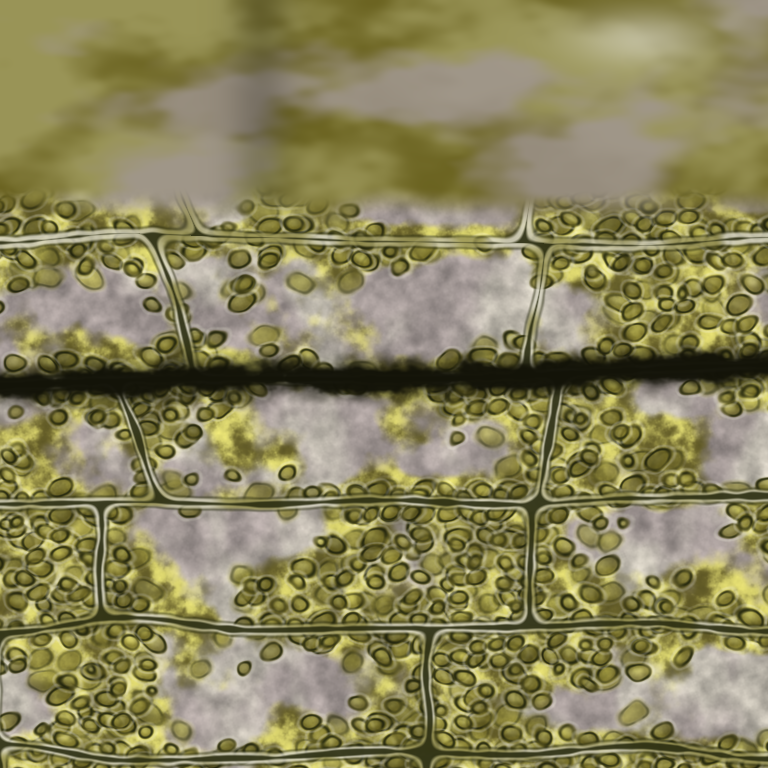
This pattern is drawn by a Shadertoy shader. Its source:

```glsl
const float ROW_BASE = 0.02;
const float ROW_HEIGHT = 0.167;
const vec4 CROSS_X = vec4(0.557, 0.13, 0.182, 0.228);   // first cross wall, per row
const vec4 CELL_LENGTH = vec4(0.56, 0.56, 0.533, 0.47);
const vec4 CLEAR_X = vec4(0.46, 0.30, 0.38, 0.60);      // open part of a cell, per row
const float WALL_WIDTH = 0.0075;
const float PLASTID_GRID = 0.034;
const float FOCUS_EDGE = 0.725;
const vec3 LAVENDER = vec3(0.63, 0.59, 0.58);
const vec3 CREAM = vec3(0.84, 0.83, 0.76);
const vec3 STRAW = vec3(0.78, 0.76, 0.36);
const vec3 SAGE = vec3(0.60, 0.58, 0.34);
const vec3 OLIVE = vec3(0.42, 0.39, 0.13);
const vec3 DARK_GREEN = vec3(0.16, 0.17, 0.06);
const vec3 SHADOW = vec3(0.07, 0.07, 0.03);

float hash(vec2 p) {
    vec3 q = fract(p.xyx * 0.1031);
    q += dot(q, q.yzx + 33.33);
    return fract((q.x + q.y) * q.z);
}

float noise(vec2 p) {
    vec2 i = floor(p), f = fract(p);
    f = f * f * (3.0 - 2.0 * f);
    return mix(mix(hash(i), hash(i + vec2(1, 0)), f.x),
               mix(hash(i + vec2(0, 1)), hash(i + vec2(1, 1)), f.x), f.y);
}

float fbm(vec2 p) {
    float sum = 0.0, gain = 0.5;
    for (int i = 0; i < 4; i++) {
        sum += gain * noise(p);
        p = mat2(1.6, 1.2, -1.2, 1.6) * p + 17.3;
        gain *= 0.5;
    }
    return sum / 0.9375;
}

float bandHeight(float x) { return 0.497 + 0.024 * x + 0.004 * sin(x * 8.0); }

// x: wall distance, y: row number, z: height within the row
vec3 tissue(vec2 p) {
    float band = bandHeight(p.x);
    float pull = exp(-pow((p.y - band) / 0.06, 2.0));
    float y = p.y + (ROW_BASE + 3.0 * ROW_HEIGHT - band) * pull;
    y += 0.026 * (noise(p * vec2(6.0, 5.0)) - 0.5) * (1.0 - pull);
    float v = (y - ROW_BASE) / ROW_HEIGHT;
    float row = floor(v), f = v - row;
    int r = int(clamp(row, 0.0, 3.0));
    float k = round((p.x - CROSS_X[r]) / CELL_LENGTH[r]);
    float slant = mix(-0.06, 0.03, mod(k, 2.0)) * step(1.5, row);
    float wallX = CROSS_X[r] + k * CELL_LENGTH[r] + slant * (f - 0.5);
    float across = abs(p.x - wallX + 0.008 * (noise(p * 16.0) - 0.5));
    float along = min(f, 1.0 - f) * ROW_HEIGHT;
    // Smooth union rounds the cell corners
    float h = max(0.022 - abs(across - along), 0.0) / 0.022;
    return vec3(min(across, along) - h * h * 0.0055, row, f);
}

float plastidDensity(vec2 p) {
    vec3 t = tissue(p);
    int r = int(clamp(t.y, 0.0, 3.0));
    float dx = p.x - CLEAR_X[r];
    dx -= CELL_LENGTH[r] * round(dx / CELL_LENGTH[r]);
    float clearing = exp(-pow(dx / 0.12, 2.0) - pow((t.z - 0.6) / 0.33, 2.0));
    float clump = smoothstep(0.25, 0.7, noise(p * vec2(8.0, 12.0) + 4.0));
    return 0.1 + clump + 0.35 * smoothstep(0.04, 0.01, t.x) - 0.9 * clearing;
}

vec3 addPlastids(vec3 col, vec2 p, float grid, float blur, float seed, float cover) {
    vec2 base = floor(p / grid);
    float sharp = clamp(0.004 / blur, 0.0, 1.0);
    float ripple = 0.006 * (noise(p * 70.0 + seed) - 0.5);
    float broken = smoothstep(0.1, 0.75, noise(p * 95.0 + seed));
    for (int j = -1; j <= 1; j++)
    for (int i = -1; i <= 1; i++) {
        vec2 id = base + vec2(i, j) + seed;
        vec2 rnd = vec2(hash(id), hash(id + 41.7));
        vec2 centre = (id - seed + 0.5 + 0.7 * (rnd - 0.5)) * grid;
        float tone = hash(id + 83.1);
        if (tone > plastidDensity(centre) * cover) continue;
        float a = (rnd.x - 0.5) * 1.4, c = cos(a), s = sin(a);
        vec2 q = mat2(c, s, -s, c) * (p - centre);
        q.y *= 1.1 + 0.5 * rnd.y;
        float radius = grid * mix(0.33, 0.56, rnd.y);
        float d = length(q) - radius + ripple;
        float body = smoothstep(blur, -blur, d);
        float shine = smoothstep(1.0, 0.1, length(q + radius * vec2(0.15, -0.25)) / radius);
        float light = hash(id + 9.4);
        vec3 fill = mix(OLIVE, mix(SAGE, STRAW, light), mix(1.0, shine, sharp) * (0.3 + 0.7 * rnd.x));
        float rim = smoothstep(0.004, 0.0, abs(d + 0.002)) * sharp;
        col = mix(col, CREAM, 0.3 * sharp * smoothstep(0.004, 0.0, abs(d - 0.004)));
        col = mix(col, fill, body * 0.78);
        col = mix(col, DARK_GREEN, rim * (0.35 + 0.6 * broken));
    }
    return col;
}

void mainImage(out vec4 fragColor, in vec2 fragCoord) {
    vec2 p = fragCoord / iResolution.y;
    float px = 1.0 / iResolution.y;
    float density = plastidDensity(p);
    float mottle = fbm(p * 48.0);

    // Cell fluid with yellow and brown stains
    vec3 col = mix(LAVENDER, CREAM, 0.6 * smoothstep(0.45, 0.75, fbm(p * vec2(12.0, 9.0))));
    float stain = fbm(p * 16.0 + 8.0) + 0.45 * (density - 0.5);
    vec3 dye = mix(OLIVE, STRAW, smoothstep(0.3, 0.7, mottle));
    col = mix(col, dye, 0.9 * smoothstep(0.32, 0.62, stain));

    // Plastids, from out of focus to sharp
    col = addPlastids(col, p, PLASTID_GRID * 1.2, 0.008, 5.0, 0.85);
    col = addPlastids(col, p, PLASTID_GRID, 0.002 + px, 23.0, 0.75);
    col = addPlastids(col, p + 0.013, PLASTID_GRID * 0.8, 0.0015 + px, 61.0, 0.55);
    col *= 0.72 + 0.56 * mottle;

    // Layered cell walls
    float wall = tissue(p).x + 0.003 * (noise(p * 50.0) - 0.5);
    float core = 0.0024 * smoothstep(0.72, 0.5, p.y) * (0.5 + noise(p * 14.0));
    vec3 sheath = mix(SAGE, CREAM, smoothstep(0.2, 0.7, noise(p * 26.0)));
    col = mix(col, DARK_GREEN, 0.5 * smoothstep(0.004, 0.0, abs(wall - WALL_WIDTH)));
    col = mix(col, sheath, 0.85 * smoothstep(0.001 + px, -0.001 - px, wall - WALL_WIDTH + 0.001));
    col = mix(col, DARK_GREEN, 0.9 * smoothstep(0.001 + px, -px, wall - core));

    // Ragged dark fold across the tissue
    float fold = abs(p.y - bandHeight(p.x)) + 0.03 * (fbm(p * vec2(26.0, 34.0)) - 0.5);
    col = mix(col, SHADOW, 0.55 * smoothstep(0.036, 0.012, fold));
    col = mix(col, SHADOW, 0.95 * smoothstep(0.02, 0.009, fold));

    // Unfocused upper tissue
    vec3 haze = mix(OLIVE, SAGE, smoothstep(0.35, 0.6, fbm(p * vec2(5.0, 9.0) + 2.0)));
    haze = mix(haze, LAVENDER, 0.8 * smoothstep(0.48, 0.68, fbm(p * vec2(4.0, 9.0) + 31.0)));
    vec2 glow = (p - vec2(0.84, 0.95)) / vec2(0.1, 0.04);
    haze = mix(haze, CREAM, 0.65 * exp(-dot(glow, glow)));
    haze *= 1.0 - 0.2 * exp(-pow((p.x - 0.34) / 0.04, 2.0));
    float blurEdge = p.y + 0.03 * (noise(p * vec2(12.0, 6.0)) - 0.5);
    col = mix(col, haze, smoothstep(FOCUS_EDGE - 0.015, FOCUS_EDGE + 0.03, blurEdge));

    fragColor = vec4(clamp(col, 0.0, 1.0), 1.0);
}
```
